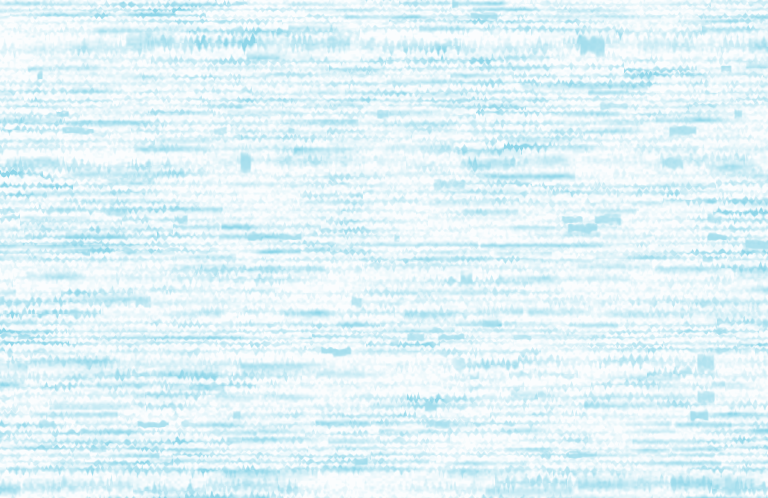
Write a WebGL 2 fragment shader that draws this texture.

```glsl
#version 300 es
precision highp float;
// Pale knitted melange: uneven rows of toothed stitches with blue gaps between.
// Each row is cut into segments with their own depth; feathered yarn streaks
// and small soft slubs lie along the gaps, under broad patches and fibre grain.

#define ROWS 54.0          // knit rows per canvas height
#define STITCHES 74.0      // stitches per canvas height
#define STITCH_TONE 0.46   // average depth of the stitch gaps
#define STREAK_TONE 0.62   // depth of the long streaks
#define SLUB_TONE 0.80     // depth of the short slubs
#define SLUB_SHARE 0.05    // share of cells that hold a slub
#define GRAIN 0.24         // fine fibre contrast
#define PALE vec3(0.985, 0.994, 0.998)
#define BLUE vec3(0.560, 0.838, 0.912)

uniform vec2 u_resolution;
out vec4 fragColor;

float hash(vec2 p) {
    return fract(sin(dot(p, vec2(12.9898, 78.233))) * 43758.5453);
}

float noise(vec2 p) {
    vec2 i = floor(p), f = fract(p);
    f = f * f * (3.0 - 2.0 * f);
    return mix(mix(hash(i), hash(i + vec2(1, 0)), f.x),
               mix(hash(i + vec2(0, 1)), hash(i + vec2(1, 1)), f.x), f.y);
}

// Row coordinate whose spacing drifts with height only, so rows stay level.
float rowCoord(float y) {
    return y * ROWS + 1.5 * noise(vec2(y * 17.0, 4.0));
}

// Blue gaps near row edges, toothed on both sides and broken into segments.
float stitchGap(vec2 p, float y) {
    float total = 0.0;
    for (int i = -1; i <= 1; i++) {
        float edge = floor(y + 0.5) + float(i);
        float run = p.x * mix(3.0, 8.0, hash(vec2(edge, 1.0))) + 20.0 * hash(vec2(edge, 2.0));
        vec2 id = vec2(floor(run), edge);
        float d = y - edge - 0.45 * (hash(id + 4.0) - 0.5);
        float side = step(0.0, d);
        float x = p.x * STITCHES + 9.0 * hash(id + side * 7.0);
        x += 1.6 * noise(vec2(x * 0.45, edge + 40.0 * side));
        float tooth = abs(fract(x) - 0.5) * 2.0;
        float size = mix(0.25, 1.35, hash(vec2(floor(x + 0.5), edge + 70.0 * side)));
        float rough = noise(p * vec2(150.0, 165.0) + 9.0) - 0.5;
        float reach = mix(0.04, 0.43, tooth * size) + 0.22 * rough;
        float gap = 1.0 - smoothstep(reach - 0.20, reach + 0.23, abs(d));
        float depth = mix(0.55, 1.4, hash(id + 6.0));
        depth *= mix(0.5, 1.5, noise(vec2(p.x * 42.0, edge * 5.3)));
        total = max(total, gap * depth);
    }
    return total;
}

// Long streaks: one firm end, one feathered end, and a softer upper or lower side.
float streaks(vec2 p, float y) {
    float total = 0.0;
    for (int i = -1; i <= 1; i++) {
        float edge = floor(y + 0.5) + float(i);
        float rate = mix(2.5, 9.0, hash(vec2(edge, 11.0)));
        float x = p.x * rate + 20.0 * hash(vec2(edge, 12.0));
        vec2 id = vec2(floor(x), edge);
        float f = fract(x);
        f = hash(id + 9.0) > 0.5 ? f : 1.0 - f;
        float feather = mix(0.05, 0.8, hash(id + 3.0));
        float ends = smoothstep(0.0, 0.005 * rate, f) * smoothstep(0.0, feather, 1.0 - f);
        float depth = smoothstep(0.25, 1.0, hash(id + 5.3));
        depth *= mix(0.25, 1.5, noise(vec2(p.x * 17.0, edge * 3.7)));
        float d = y - edge - 0.5 * (hash(id + 8.1) - 0.5);
        float lean = hash(id + 2.7);
        d /= d > 0.0 ? mix(0.18, 0.48, lean) : mix(0.48, 0.18, lean);
        d += 0.35 * (noise(vec2(p.x * 95.0, edge * 2.3)) - 0.5);
        total = max(total, ends * depth * exp(-d * d));
    }
    return total;
}

// Sparse slubs: short blocks with ragged, blurred long sides.
float slubs(vec2 p, float y) {
    float total = 0.0;
    for (int i = -1; i <= 1; i++) {
        float edge = floor(y + 0.5) + float(i);
        float x = p.x * 14.0 + 30.0 * hash(vec2(edge, 21.0));
        vec2 id = vec2(floor(x), edge);
        float present = step(1.0 - SLUB_SHARE, hash(id + 31.0));
        float halfLength = mix(0.10, 0.48, hash(id + 33.0));
        float bar = 1.0 - smoothstep(halfLength - 0.07, halfLength, abs(fract(x) - 0.5));
        float ragged = 0.5 * (noise(vec2(p.x * 110.0, y * 2.5)) - 0.5);
        float d = (y - edge + ragged) / mix(0.28, 0.62, hash(id + 35.0));
        float depth = mix(0.55, 1.0, hash(id + 37.0));
        total = max(total, present * bar * depth * exp(-d * d * d * d));
    }
    return total;
}

void main() {
    vec2 p = gl_FragCoord.xy / u_resolution.y;
    float y = rowCoord(p.y);

    // Broad patches, and smaller ones stretched along the rows.
    float broad = noise(p * vec2(4.0, 7.0) + 3.0);
    float bands = noise(p * vec2(6.0, 26.0) + 17.0);
    float patches = smoothstep(0.12, 0.88, 0.5 * broad + 0.5 * bands);
    float streak = streaks(p, y);
    float slub = slubs(p, y);

    // Layer the tones: gaps, then streaks and slubs, then fibre grain.
    float tone = stitchGap(p, y) * STITCH_TONE * mix(0.35, 1.45, patches);
    tone *= 1.0 - 0.6 * min(streak, 1.0);
    tone += STREAK_TONE * streak + 0.10 * (bands - 0.35);
    tone = mix(tone, SLUB_TONE, slub);
    float grain = noise(p * vec2(170.0, 190.0)) - 0.5;
    tone += GRAIN * grain * (1.0 - 0.7 * slub) + 0.01;

    fragColor = vec4(mix(PALE, BLUE, clamp(tone, 0.0, 1.0)), 1.0);
}
```
